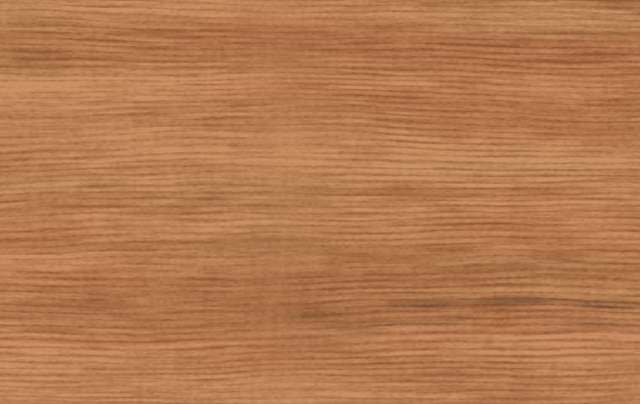
This texture is drawn by a WebGL 1 fragment shader. Its source:

```glsl
precision highp float;
// Warm brown wood veneer with a nearly horizontal grain.
// Layered sines bend the growth rings, stretched noise gives bands and fibres,
// and stretched cellular noise scatters short dark pores along the grain.

uniform vec2 u_resolution;

const vec3 WOOD_MEAN = vec3(0.706, 0.477, 0.313);
const vec3 TONE_STEP = vec3(0.040, 0.040, 0.034);
const vec3 HONEY_SHIFT = vec3(-0.004, 0.012, 0.006);
const vec3 STAIN_TINT = vec3(0.15, 0.09, 0.055);
const float RINGS = 62.0;
const float TAU = 6.28318;

float hash(vec2 p) {
  vec3 q = fract(p.xyx * 0.1031);
  q += dot(q, q.yzx + 33.33);
  return fract((q.x + q.y) * q.z);
}

// Smooth value noise from -1 to 1
float noise(vec2 p) {
  vec2 cell = floor(p);
  vec2 f = fract(p);
  f = f * f * (3.0 - 2.0 * f);
  float low = mix(hash(cell), hash(cell + vec2(1.0, 0.0)), f.x);
  float high = mix(hash(cell + vec2(0.0, 1.0)), hash(cell + 1.0), f.x);
  return 2.0 * mix(low, high, f.y) - 1.0;
}

// Cellular noise: soft spots around jittered points, some cells left empty
float pores(vec2 p, float density) {
  vec2 cell = floor(p);
  float nearest = 1.0;
  for (int j = -1; j <= 1; j++) {
    for (int i = -1; i <= 1; i++) {
      vec2 c = cell + vec2(float(i), float(j));
      vec2 spot = c + vec2(hash(c + 17.0), hash(c + 59.0));
      float skipped = step(density, hash(c + 101.0));
      nearest = min(nearest, distance(p, spot) + skipped);
    }
  }
  return 1.0 - smoothstep(0.1, 0.55, nearest);
}

// Soft bump of a given half width
float bump(float v, float centre, float width) {
  float d = (v - centre) / width;
  return exp(-d * d);
}

// Layered sines that bend the grain
float grainBend(vec2 p) {
  return 0.009 * sin(2.3 * p.x + 5.0 * p.y)
       + 0.004 * sin(5.1 * p.x - 9.0 * p.y + 1.0)
       + 0.0013 * sin(14.0 * p.x + 17.0 * p.y);
}

// Growth rings of uneven spacing
float rings(vec2 g) {
  float phase = TAU * RINGS * g.y
              + 2.2 * sin(9.0 * g.y) + 1.4 * sin(23.0 * g.y + g.x)
              + 3.0 * noise(g * vec2(1.3, 15.0))
              + 0.9 * noise(g * vec2(9.0, 60.0));
  float wave = sin(phase);
  return wave + 0.25 * (1.0 - 2.0 * wave * wave);
}

// Fine fibres in two octaves
float fibres(vec2 g) {
  return noise(g * vec2(8.0, 130.0) + 29.0) + 0.8 * noise(g * vec2(17.0, 215.0) + 71.0);
}

// Broad light and dark zones of the board
float zones(vec2 g, float x) {
  float leftSide = 1.0 - smoothstep(0.45, 0.8, x);
  float tone = 0.6 * bump(g.y, 0.97, 0.04) - 0.5 * bump(g.y, 0.88, 0.03);
  tone += 0.6 * leftSide * bump(g.y, 0.77, 0.04);
  tone += 0.5 * (1.0 - leftSide) * bump(g.y, 0.63, 0.03);
  tone -= 0.8 * bump(g.y, 0.515, 0.03) * bump(x, 0.85, 0.28);
  tone -= 0.4 * bump(g.y, 0.40, 0.05);
  tone -= 0.8 * bump(g.y, 0.315, 0.02);
  tone += 0.6 * bump(g.y, 0.265, 0.03);
  return tone + 0.5 * leftSide * bump(g.y, 0.11, 0.05);
}

// Patchy dark mineral streak with a small knot below it
float stain(vec2 p) {
  float path = 0.205 + 0.045 * smoothstep(0.65, 1.0, p.x) + 0.006 * sin(11.0 * p.x);
  float reach = smoothstep(0.62, 0.76, p.x);
  float patches = smoothstep(-0.7, 0.9, noise(p * vec2(13.0, 60.0)));
  float streak = bump(p.y, path, 0.009) + 0.4 * bump(p.y, path - 0.045, 0.022);
  float knot = bump(p.x, 1.21, 0.009) * bump(p.y, 0.155, 0.018);
  return reach * streak * patches + 0.6 * knot;
}

void main() {
  vec2 p = gl_FragCoord.xy / u_resolution.y;
  vec2 g = vec2(p.x, p.y + grainBend(p));

  // Grain grows faint in patches and near a blurred seam
  float seam = bump(p.x + 0.04 * noise(p * vec2(1.0, 7.0)), 0.70, 0.09);
  float clarity = (0.75 + 0.5 * noise(p * vec2(3.0, 14.0))) * (1.0 - 0.5 * seam);
  float ring = rings(g);

  float tone = zones(g, p.x);
  tone += 0.85 * noise(g * vec2(0.9, 8.0) + 3.0);
  tone += 0.75 * noise(g * vec2(1.6, 25.0) + 11.0);
  tone += 0.95 * clarity * ring;
  tone += 1.05 * (1.0 - 0.45 * seam) * fibres(g);
  tone += 0.2 * noise(p * vec2(75.0, 9.0) + 41.0);
  tone += 0.6 * noise(p * vec2(120.0, 190.0) + 53.0);

  // Pores lean towards the darker part of each ring
  float poreDepth = 0.65 + 0.35 * smoothstep(0.6, -0.8, ring);
  tone -= 0.9 * (1.0 - 0.5 * seam) * poreDepth * pores(g * vec2(55.0, 160.0), 0.35);

  vec3 colour = WOOD_MEAN + TONE_STEP * clamp(tone + 0.02, -3.0, 2.2);
  colour += HONEY_SHIFT * noise(g * vec2(1.5, 18.0) + 87.0);
  colour -= STAIN_TINT * stain(p);
  gl_FragColor = vec4(colour, 1.0);
}
```
